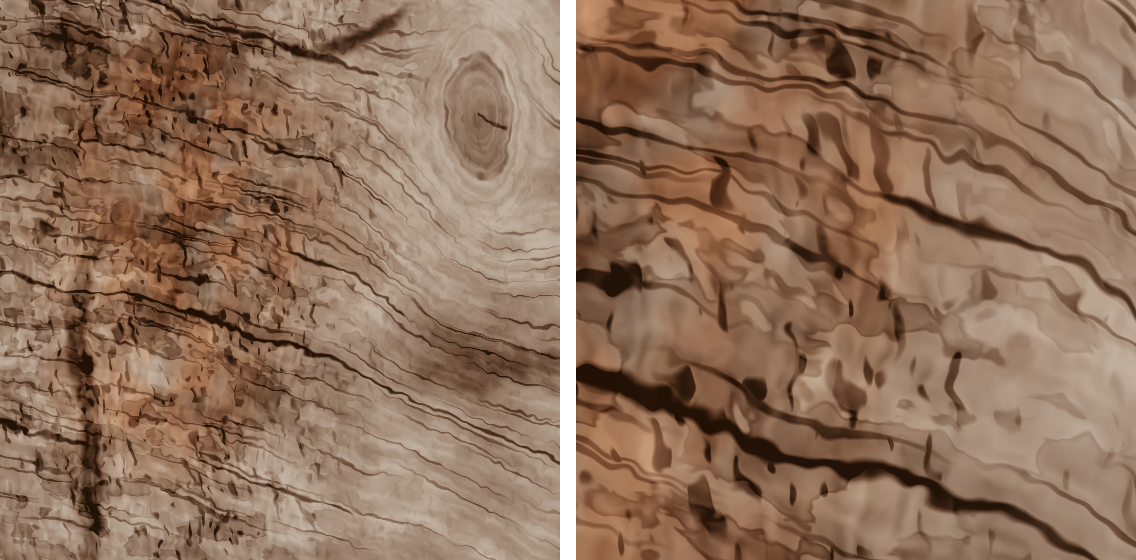
Left, the full canvas; right, a detail of the centre.
A three.js fragment shader for this texture:

```glsl
// Weathered timber: pale grain bends round a knot at the upper right, while
// rust-stained, flaking wood with short upright nicks covers the left.
// Grain is a warped height field; cracks follow its level lines.
varying vec2 vUv;

float hash(vec2 p) {
  return fract(sin(dot(p, vec2(127.1, 311.7))) * 43758.5453);
}

float noise(vec2 p) {
  vec2 i = floor(p), f = fract(p);
  f = f * f * (3.0 - 2.0 * f);
  return mix(mix(hash(i), hash(i + vec2(1, 0)), f.x),
             mix(hash(i + vec2(0, 1)), hash(i + vec2(1, 1)), f.x), f.y);
}

float fbm(vec2 p) {
  float sum = 0.0, amp = 0.53;
  for (int i = 0; i < 4; i++) {
    sum += amp * noise(p);
    p = p * 2.03 + 17.3;
    amp *= 0.5;
  }
  return sum;
}

// Soft elliptical patch
float blot(vec2 p, vec2 centre, vec2 radius) {
  vec2 d = (p - centre) / radius;
  return exp(-dot(d, d));
}

// Ragged tapered crack along one grain level, between two x positions
float crack(vec2 p, float grain, float level, float x0, float x1, float width) {
  float h = clamp((p.x - x0) / (x1 - x0), 0.0, 1.0);
  float w = width * sqrt(4.0 * h * (1.0 - h)) * (0.2 + 1.2 * noise(vec2(p.x * 38.0, level * 90.0)));
  return (1.0 - smoothstep(w * 0.3, w + 0.002, abs(grain - level))) * smoothstep(0.0, 0.002, w);
}

vec3 woodColour(float tone) {
  vec3 c = mix(vec3(0.13, 0.07, 0.025), vec3(0.40, 0.28, 0.20), smoothstep(-0.05, 0.42, tone));
  c = mix(c, vec3(0.62, 0.52, 0.44), smoothstep(0.3, 0.8, tone));
  return mix(c, vec3(0.76, 0.70, 0.64), smoothstep(0.7, 1.15, tone));
}

void main() {
  vec2 p = vUv;
  vec2 w = p + 0.045 * (vec2(fbm(p * 8.0), fbm(p * 8.0 + 40.0)) - 0.5);
  w += 0.007 * (vec2(noise(p * 85.0), noise(p * 85.0 + 9.0)) - 0.5);

  // Grain level, parted round the knot
  vec2 k = (w - vec2(0.86, 0.80)) / vec2(0.06, 0.108);
  float ring = length(k);
  float grain = w.y + 0.18 * w.x + 0.16 * w.x * w.x - 0.10 * k.y * exp(-0.15 * ring * ring);
  float nearKnot = 1.0 - smoothstep(1.2, 2.6, ring);

  // Regions
  float decay = 1.0 - smoothstep(0.48, 0.75, p.x + 0.5 * (fbm(p * 7.0 + 7.0) - 0.5));
  float rust = blot(w, vec2(0.34, 0.60), vec2(0.22, 0.15))
             + 0.8 * blot(w, vec2(0.31, 0.82), vec2(0.20, 0.16))
             + 0.8 * blot(w, vec2(0.28, 0.32), vec2(0.18, 0.16));
  rust = clamp(rust * (2.6 * fbm(w * vec2(20.0, 15.0) + 3.0) - 0.5), 0.0, 1.0);

  // Broad tone
  float tone = 0.78 + 0.50 * (fbm(w * vec2(8.0, 12.0)) - 0.5) - 0.06 * rust;
  tone += 0.10 * smoothstep(0.45, 0.75, p.x);
  tone -= 0.30 * blot(w, vec2(0.18, 0.86), vec2(0.32, 0.16));
  tone -= 0.62 * blot(w, vec2(0.89, 0.36), vec2(0.15, 0.08)) * (0.3 + fbm(w * 20.0));
  tone -= 0.30 * blot(w, vec2(0.33, 0.54), vec2(0.04, 0.10));
  tone -= 0.24 * blot(w, vec2(0.46, 0.28), vec2(0.12, 0.05));

  // Grain streaks, knot rings, upright fibres and grit
  float streak = noise(vec2(w.x * 9.0, grain * 55.0)) + noise(vec2(w.x * 24.0, grain * 130.0)) - 1.0;
  float rings = noise(vec2(k.y * 1.5, ring * 9.0)) + noise(vec2(k.x * 2.0, ring * 18.0)) - 1.0;
  tone += 0.16 * mix(streak, rings, nearKnot);
  tone += decay * 0.24 * (noise(vec2(w.x * 150.0, w.y * 45.0)) - 0.5);
  tone += (0.12 + 0.16 * decay) * (fbm(w * vec2(70.0, 50.0)) - 0.5);

  // Flakes: pale plates over darker wood, ragged and sharp at the edge
  float flake = fbm(vec2(w.x * 24.0, grain * 34.0) + 60.0);
  float plate = smoothstep(0.46, 0.51, flake);
  float rim = smoothstep(0.40, 0.46, flake) * (1.0 - plate);
  tone += (0.25 + 0.75 * decay) * (0.18 * plate - 0.09 - 0.20 * rim * noise(w * 26.0));

  // Upright nicks, from stretched noise cut off high and gathered in clumps
  float dark = 0.0;
  for (int i = 0; i < 2; i++) {
    float n = float(i);
    float nick = noise(vec2(w.x + 0.15 * w.y, w.y * 0.38) * (95.0 + 45.0 * n) + n * 31.0);
    float clump = smoothstep(0.36, 0.60, fbm(p * 10.0 + n * 13.0));
    dark = max(dark, smoothstep(0.74, 0.90, nick) * clump * (0.12 + 0.63 * decay));
  }

  // Scattered hairline cracks, one per cell along the grain
  for (int i = 0; i < 3; i++) {
    float n = float(i), rows = 13.0 + 7.0 * n;
    vec2 cell = vec2(w.x * (3.0 + n), grain * rows);
    cell.x += hash(vec2(floor(cell.y), n));
    vec2 id = floor(cell), f = fract(cell);
    float taper = 4.0 * f.x * (1.0 - f.x);
    float thin = 0.0022 * taper * noise(vec2(w.x * 45.0, id.y));
    float line = 1.0 - smoothstep(thin, thin + 0.0022, abs(f.y - 0.3 - 0.4 * hash(id)) / rows);
    dark = max(dark, line * taper * 0.65 * (1.0 - nearKnot) * step(0.58, hash(id + 8.0)));
  }

  // Long cracks: x is level, yz the span, w the width
  dark = max(dark, crack(w, grain, 0.515, -0.3, 1.2, 0.006));
  dark = max(dark, crack(w, grain, 0.681, 0.47, 0.72, 0.006));
  dark = max(dark, crack(w, grain, 0.866, 0.44, 0.70, 0.005));
  dark = max(dark, crack(w, grain, 0.235, -0.1, 0.17, 0.007));
  dark = max(dark, crack(w, grain, 0.265, 0.33, 0.63, 0.005));
  dark = max(dark, crack(w, grain, 1.050, 0.22, 0.68, 0.011));
  float arch = abs(w.y - 0.91 - 3.5 * pow(max(w.x - 0.58, 0.0), 2.0));
  dark = max(dark, (1.0 - smoothstep(0.004, 0.026, arch)) * smoothstep(0.53, 0.60, w.x)
             * (1.0 - smoothstep(0.70, 0.76, w.x)));

  // Upright groove that hooks right at its top
  float bend = 0.155 + 0.012 * sin(p.y * 11.0) + 2.5 * pow(max(w.y - 0.46, 0.0), 2.0);
  float groove = (1.0 - smoothstep(0.008, 0.026, abs(w.x - bend))) * (1.0 - smoothstep(0.54, 0.60, w.y));
  tone -= groove * (0.10 + 0.65 * fbm(w * vec2(60.0, 18.0)));
  dark = max(dark, 0.6 * blot(w, vec2(0.16, 0.15), vec2(0.03, 0.05)));

  // Knot rim, radial split and pale collar
  dark = max(dark, (1.0 - smoothstep(0.01, 0.08, abs(ring - 1.0))) * (0.1 + 0.7 * noise(k * 3.0)));
  float split = 1.0 - smoothstep(0.01, 0.06, abs(k.y + 0.25 * k.x));
  dark = max(dark, 0.7 * split * step(0.0, k.x) * (1.0 - smoothstep(0.8, 0.95, ring)));
  tone += 0.10 * blot(k, vec2(0.0), vec2(1.9)) - 0.28 * (1.0 - smoothstep(0.85, 1.0, ring));

  vec3 colour = woodColour(tone - 0.66 * dark);
  gl_FragColor = vec4(colour * mix(vec3(1.0), vec3(1.06, 0.82, 0.62), rust * 0.75), 1.0);
}
```
